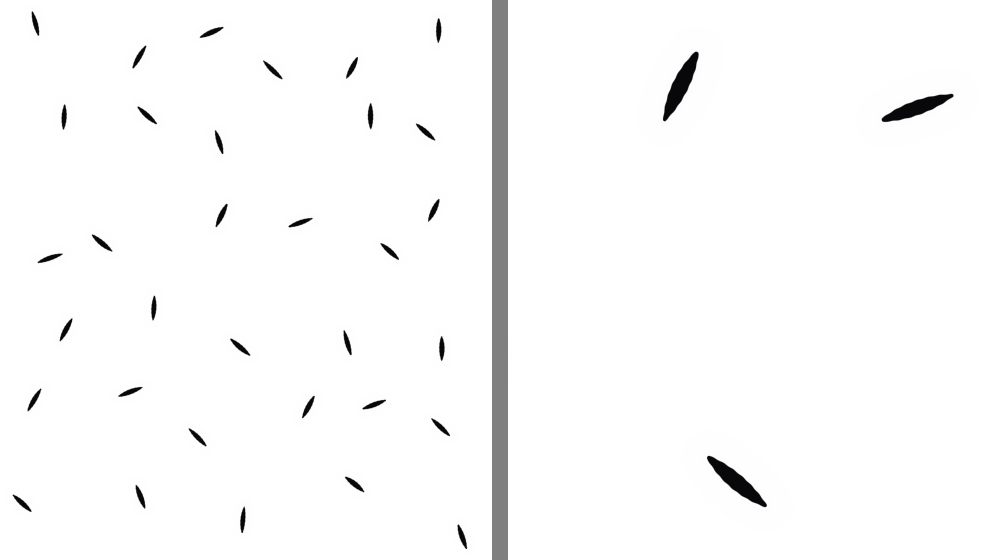
Left, the full canvas; right, a detail of the centre.
This pattern is drawn by a Shadertoy shader. Its source:

```glsl
// Sparse black grains scattered over white paper. Staggered rows of five and
// six jittered slots each hold one slim, round-tipped lens, turned to one of
// a few favoured directions, with a barely visible smudge around it.

vec2 hash2(float n) {
    return fract(sin(vec2(n * 127.1 + 3.7, n * 269.5 + 8.3)) * 43758.5);
}

// Signed distance to a lens lying along x: half length a, half width b
float lensDistance(vec2 p, float a, float b) {
    p = abs(p);
    float offset = (a * a - b * b) / (2.0 * b);
    bool beyondTip = (p.x - a) * offset > p.y * a;
    return beyondTip ? length(p - vec2(a, 0.0))
                     : length(p + vec2(0.0, offset)) - (offset + b);
}

// Favoured directions in degrees, shared out over the 33 grains
float grainDirection(float index) {
    float pick = mod(index * 10.0 + 4.0, 33.0);
    if (pick < 10.0) return 138.0;
    if (pick < 15.0) return 108.0;
    if (pick < 22.0) return 61.0;
    if (pick < 28.0) return 88.0;
    return 22.0;
}

float grainDistance(vec2 p, float index) {
    vec2 vary = hash2(index + 71.0) - 0.5;
    float angle = radians(grainDirection(index) + 7.0 * vary.x);
    float c = cos(angle), s = sin(angle);
    p = vec2(c * p.x + s * p.y, c * p.y - s * p.x);

    // Slight bend, one blunter tip and a faintly uneven outline
    p.y += 2.5 * vary.y * p.x * p.x;
    float rounding = 0.0011 + 0.025 * vary.x * p.x
                   + 0.00015 * sin(p.x * 900.0 + index * 5.0);
    return lensDistance(p, 0.0213 + 0.002 * vary.y, 0.0034 + 0.0006 * vary.x) - rounding;
}

void mainImage(out vec4 fragColor, in vec2 fragCoord) {
    float pixel = 1.0 / iResolution.y;
    vec2 p = fragCoord * pixel;
    float width = iResolution.x * pixel;

    // Nearest grain over all slots
    float nearest = 1.0;
    float index = 0.0;
    for (int row = 0; row < 6; row++) {
        int columns = 5 + row % 2;
        for (int column = 0; column < columns; column++) {
            vec2 jitter = (hash2(index + 1.0) - 0.5) * vec2(0.58, 0.66);
            vec2 slot = vec2(float(column), float(row)) + 0.5 + jitter;
            vec2 center = slot * vec2(width / float(columns), 1.0 / 6.0);
            nearest = min(nearest, grainDistance(p - center, index));
            index += 1.0;
        }
    }

    // Paper, faint smudge, then ink with a smoothed edge
    vec3 paper = vec3(1.0) - 0.008 * exp(-max(nearest, 0.0) * 90.0);
    vec3 ink = vec3(0.03, 0.03, 0.04);
    float coverage = 1.0 - smoothstep(-0.8 * pixel, 0.8 * pixel, nearest);
    fragColor = vec4(mix(paper, ink, coverage), 1.0);
}
```
